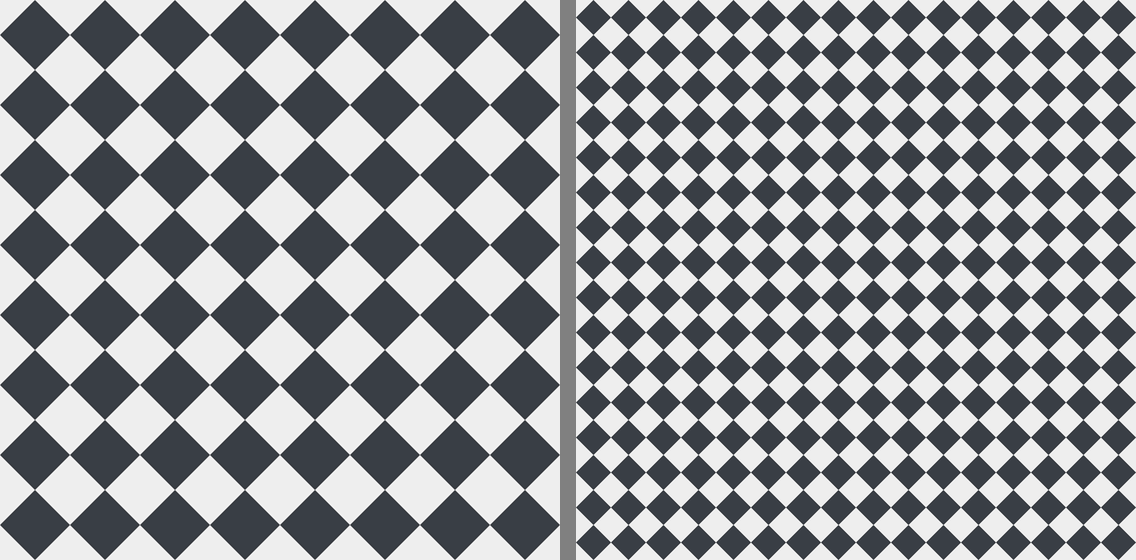
Left: one tile. Right: repeated 2 by 2.
Write a Shadertoy shader that draws this pattern.

```glsl
const float REPEATS = 8.0;
const float RIM_OFFSET = 0.00138;  // rim centre to edge, in canvas widths

const vec3 LIGHT = vec3(0.933);
const vec3 LIGHT_RIM = vec3(0.98);
const vec3 DARK = vec3(0.225, 0.243, 0.27);
const vec3 DARK_RIM = vec3(0.18, 0.19, 0.21);

// Signed distance to a diamond that touches all four sides of its unit cell
float diamondDistance(vec2 cell) {
    vec2 p = abs(cell - 0.5);
    return (p.x + p.y - 0.5) * inversesqrt(2.0);
}

// Soft hairline at a fixed offset on either side of an edge
float rimBand(float dist, float offset) {
    return max(0.0, 1.0 - abs(abs(dist) - offset) / offset);
}

void mainImage(out vec4 fragColor, in vec2 fragCoord) {
    vec2 uv = fragCoord / iResolution.xy;
    float pixel = 1.0 / min(iResolution.x, iResolution.y);

    // Distance in canvas units
    float dist = diamondDistance(fract(uv * REPEATS)) / REPEATS;

    // Slight contrast rim along each edge
    float rim = rimBand(dist, RIM_OFFSET);
    vec3 inside = mix(DARK, DARK_RIM, rim);
    vec3 outside = mix(LIGHT, LIGHT_RIM, rim);

    // Antialiased fill
    float blend = smoothstep(-0.7 * pixel, 0.7 * pixel, dist);
    fragColor = vec4(mix(inside, outside, blend), 1.0);
}
```
